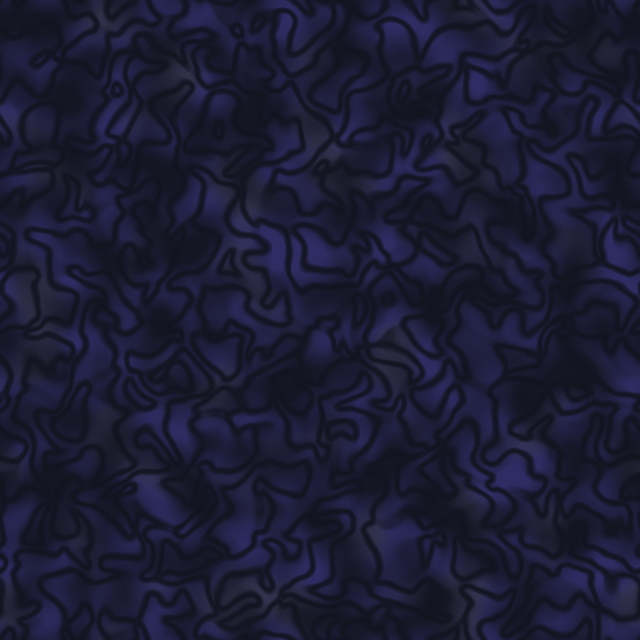
Reproduce this texture procedurally as a three.js fragment shader.

```glsl
// Dark indigo marbling: soft glowing cells divided by thin, winding dark veins.
// Veins are the zero contours of domain-warped gradient noise, and a broader
// noise sets the glow. Every lattice wraps, so the square tiles seamlessly.

varying vec2 vUv;

const float VEIN_FREQ  = 22.0;    // whole numbers of noise cells per tile
const float WARP_FREQ  = 16.0;
const float GLOW_FREQ  = 14.0;
const float PATCH_FREQ = 6.0;
const float TINT_FREQ  = 9.0;
const float WARP_SIZE  = 0.05;    // displacement in canvas units
const float VEIN_WIDTH = 0.008;   // soft half width in canvas units
const float VEIN_DEPTH = 0.9;
const float GLOW_GAIN  = 1.2;
const vec3 SHADOW = vec3(0.075, 0.078, 0.125);
const vec3 INDIGO = vec3(0.170, 0.165, 0.365);
const vec3 SLATE  = vec3(0.190, 0.190, 0.290);

// Unit gradient at a lattice point.
vec2 gradientAt(vec2 cell, float period, float seed) {
  vec3 h = fract(vec3(mod(cell, period).xyx + seed) * vec3(0.1031, 0.1030, 0.0973));
  h += dot(h, h.yzx + 33.33);
  float angle = 6.28319 * fract((h.x + h.y) * h.z);
  return vec2(cos(angle), sin(angle));
}

// Gradient noise that wraps after one canvas width, about -0.7 to 0.7.
float tileNoise(vec2 uv, float freq, float seed) {
  vec2 p = uv * freq;
  vec2 i = floor(p);
  vec2 f = p - i;
  vec2 u = f * f * f * (f * (f * 6.0 - 15.0) + 10.0);
  vec2 e = vec2(0.0, 1.0);
  float a = dot(gradientAt(i, freq, seed), f);
  float b = dot(gradientAt(i + e.yx, freq, seed), f - e.yx);
  float c = dot(gradientAt(i + e.xy, freq, seed), f - e.xy);
  float d = dot(gradientAt(i + e.yy, freq, seed), f - e.yy);
  return mix(mix(a, b, u.x), mix(c, d, u.x), u.y);
}

// Folded noise whose zero contours are the veins.
float veinField(vec2 uv) {
  vec2 warp = vec2(tileNoise(uv, WARP_FREQ, 17.0), tileNoise(uv, WARP_FREQ, 59.0));
  return tileNoise(uv + WARP_SIZE * warp, VEIN_FREQ, 101.0);
}

void main() {
  // Distance to the nearest vein, from the field and its slope.
  vec2 stepSize = vec2(0.001, 0.0);
  float field = veinField(vUv);
  vec2 slope = vec2(veinField(vUv + stepSize.xy), veinField(vUv + stepSize.yx)) - field;
  float veinDist = abs(field) / (length(slope) / stepSize.x + 4.0);
  float vein = 1.0 - VEIN_DEPTH * (1.0 - smoothstep(0.0, VEIN_WIDTH, veinDist));

  // Cells swell in brightness towards their middles.
  float body = mix(0.45, 1.0, smoothstep(0.0, 0.35, abs(field)));

  // Broad light and dark patches.
  float patches = 0.85 * tileNoise(vUv, GLOW_FREQ, 211.0)
                + 0.60 * tileNoise(vUv, PATCH_FREQ, 307.0);
  float glow = clamp(0.5 + 1.1 * patches, 0.06, 1.0);

  // Colour drifts between indigo and a greyer slate.
  float light = clamp(GLOW_GAIN * vein * body * glow, 0.0, 1.1);
  float tint = smoothstep(0.0, 0.45, tileNoise(vUv, TINT_FREQ, 401.0));
  gl_FragColor = vec4(mix(SHADOW, mix(INDIGO, SLATE, tint), light), 1.0);
}
```
